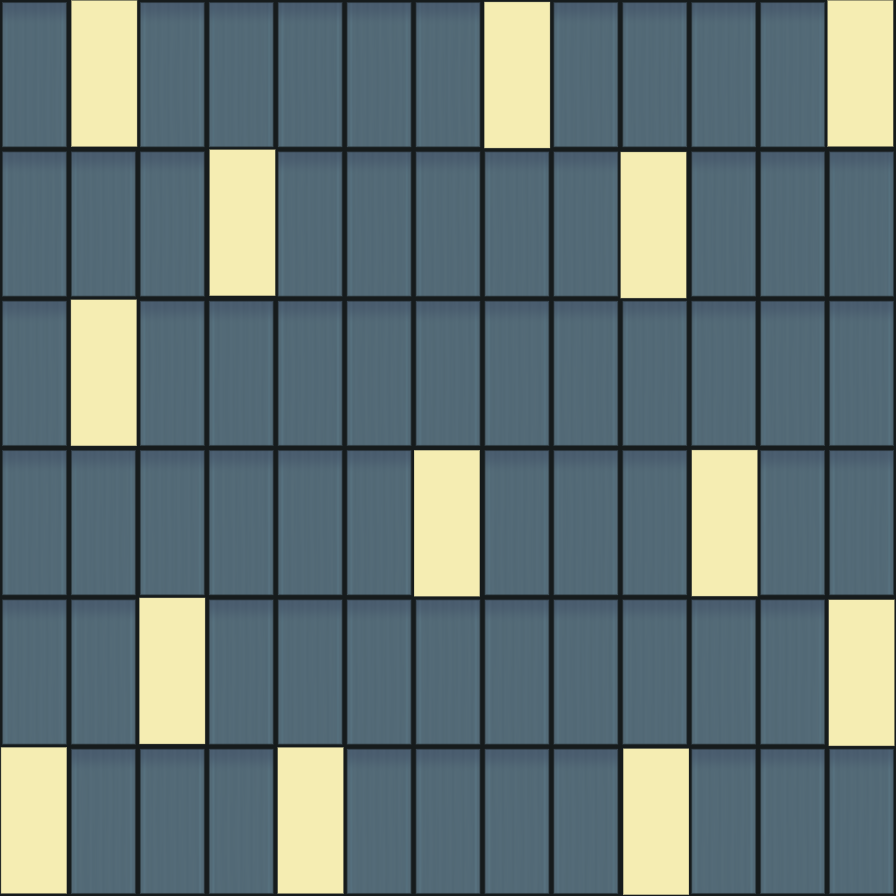
This pattern is drawn by a WebGL 2 fragment shader. Its source:

```glsl
#version 300 es
precision highp float;

#define GRID vec2(13.0, 6.0)
#define SEAM 0.0029
#define LIT_SEAM 0.0018
#define SOFTNESS 0.0013
#define LIT_JITTER 0.0016
#define SHADE_DEPTH 0.026
#define GRAIN 0.007
#define SEAM_COLOR vec3(0.085, 0.105, 0.11)
#define PANEL_COLOR vec3(0.325, 0.415, 0.465)
#define SHADE_COLOR vec3(0.280, 0.350, 0.425)
#define LIT_COLOR vec3(0.96, 0.93, 0.70)

uniform vec2 u_resolution;
out vec4 fragColor;

// First lit column and spacing for each row, bottom to top
const vec2 ROW_RHYTHM[6] = vec2[6](
  vec2(0.0, 4.5), vec2(2.0, 10.0), vec2(6.0, 4.0),
  vec2(1.0, 12.0), vec2(3.0, 6.0), vec2(1.5, 5.5));

vec2 hash22(vec2 p) {
  vec3 q = fract(p.xyx * vec3(0.1031, 0.1030, 0.0973));
  q += dot(q, q.yzx + 33.33);
  return fract((q.xx + q.yz) * q.zy);
}

float boxDistance(vec2 p, vec2 halfSize) {
  vec2 d = abs(p) - halfSize;
  return length(max(d, 0.0)) + min(max(d.x, d.y), 0.0);
}

float coverage(float dist, float blur) {
  return 1.0 - smoothstep(-blur, blur, dist);
}

bool isLit(vec2 cell) {
  vec2 rhythm = ROW_RHYTHM[clamp(int(cell.y), 0, 5)];
  float beat = ceil((cell.x - rhythm.x) / rhythm.y - 0.01);
  return beat > -0.5 && abs(floor(rhythm.x + beat * rhythm.y) - cell.x) < 0.5;
}

// Layered sines stretched along the panel height
float brushedGrain(vec2 p, vec2 seed) {
  float phase = 6.2832 * seed.x;
  float bend = 0.6 * sin(p.y * 45.0 + 6.2832 * seed.y);
  return 0.5 * sin(p.x * 610.0 + phase + bend)
       + 0.3 * sin(p.x * 1130.0 - 2.0 * phase)
       + 0.2 * sin(p.x * 1570.0 + 3.0 * phase - bend);
}

vec3 panelColor(vec2 p, vec2 halfSize, vec2 seed) {
  // Bluish shade under the top edge
  float fromTop = halfSize.y - p.y;
  float shade = 1.0 - smoothstep(0.003, SHADE_DEPTH, fromTop);
  vec3 color = mix(PANEL_COLOR, SHADE_COLOR, 0.8 * shade);

  // Faint bevel lines along both sides
  float fromSide = halfSize.x - abs(p.x);
  float bevel = 1.0 - smoothstep(0.0, 0.0022, abs(fromSide - 0.0045));
  color += bevel * vec3(0.012, 0.025, 0.028) * (1.0 - 0.5 * shade);

  return color + GRAIN * brushedGrain(p, seed);
}

void main() {
  vec2 uv = gl_FragCoord.xy / u_resolution;
  vec2 cell = floor(uv * GRID);
  vec2 local = (fract(uv * GRID) - 0.5) / GRID;
  vec2 seed = hash22(cell + 3.0);
  float pixel = 1.0 / min(u_resolution.x, u_resolution.y);

  vec3 color;
  if (isLit(cell)) {
    // Bright panels sit slightly off centre
    vec2 p = local - (seed - 0.5) * 2.0 * LIT_JITTER;
    float dist = boxDistance(p, 0.5 / GRID - LIT_SEAM);
    color = mix(SEAM_COLOR, LIT_COLOR, coverage(dist, max(0.0009, 0.7 * pixel)));
  } else {
    vec2 halfSize = 0.5 / GRID - SEAM;
    float dist = boxDistance(local, halfSize);
    vec3 panel = panelColor(local, halfSize, seed);
    color = mix(SEAM_COLOR, panel, coverage(dist, max(SOFTNESS, 0.7 * pixel)));
  }
  fragColor = vec4(color, 1.0);
}
```
